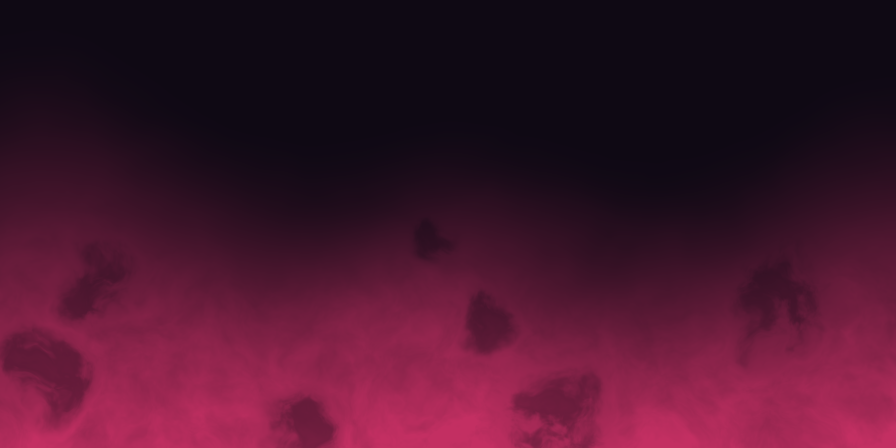
Give the GLSL for this background, as a WebGL 2 fragment shader.

```glsl
#version 300 es
precision highp float;
// Crimson fog rising from the lower edge into a near-black violet sky.
// A smooth height profile sets the fog depth; warped fractal noise
// frays its edge, and ragged shadow pockets carve billows into it.
uniform vec2 u_resolution;
out vec4 fragColor;

const vec3 NIGHT = vec3(0.060, 0.036, 0.080);
const vec3 CRIMSON = vec3(0.765, 0.185, 0.385);

// Shadow pockets: centre x, centre y, radius
const int POCKETS = 7;
const vec3 POCKET[POCKETS] = vec3[](
  vec3(0.22, 0.37, 0.09), vec3(0.11, 0.17, 0.10), vec3(0.67, 0.07, 0.08),
  vec3(1.25, 0.04, 0.13), vec3(1.09, 0.27, 0.08), vec3(0.98, 0.45, 0.06),
  vec3(1.75, 0.32, 0.12));

float hash(vec2 cell) {
  vec3 q = fract(vec3(cell.xyx) * 0.1031);
  q += dot(q, q.yzx + 33.33);
  return fract((q.x + q.y) * q.z);
}

float valueNoise(vec2 p) {
  vec2 i = floor(p), f = fract(p);
  f = f * f * f * (f * (f * 6.0 - 15.0) + 10.0);
  float low = mix(hash(i), hash(i + vec2(1, 0)), f.x);
  float high = mix(hash(i + vec2(0, 1)), hash(i + vec2(1, 1)), f.x);
  return mix(low, high, f.y);
}

// Fractal sum centred on zero
float fbm(vec2 p, int octaves, float roughness) {
  float sum = 0.0, gain = 0.5;
  for (int i = 0; i < octaves; i++) {
    sum += gain * (valueNoise(p) - 0.5);
    p = mat2(1.6, 1.2, -1.2, 1.6) * p + 7.3;
    gain *= roughness;
  }
  return sum;
}

float bump(float x, float centre, float width) {
  float d = (x - centre) / width;
  return exp(-d * d);
}

// Fog depth: 0 in the clear sky, 1 in the brightest fog
float fogDepth(vec2 p) {
  float middle = bump(p.x, 1.0, 0.3);
  float top = 0.60 + 0.34 * bump(p.x, 0.12, 0.42)
            + 0.13 * middle + 0.26 * bump(p.x, 2.0, 0.4);
  float bottom = -0.17 + 0.14 * middle;
  return 1.0 - smoothstep(bottom, top, p.y);
}

float pocketShade(vec2 p) {
  float shade = 0.0;
  for (int i = 0; i < POCKETS; i++) {
    vec2 d = (p - POCKET[i].xy) / POCKET[i].z;
    shade = max(shade, exp(-dot(d, d)));
  }
  return shade;
}

void main() {
  vec2 p = gl_FragCoord.xy / u_resolution.y;
  p.x *= 2.0 * u_resolution.y / u_resolution.x;

  // Gentle curling warp, with puffs at two scales
  vec2 warp = vec2(fbm(p * 7.0, 4, 0.5), fbm(p * 7.0 + 31.7, 4, 0.5));
  float billow = fbm(p * 8.0 + warp * 1.2 + 4.0, 6, 0.58);
  float puffs = fbm(p * 22.0 + warp * 2.0 + 19.0, 4, 0.6);
  float wisps = fbm(p * vec2(2.5, 3.5) + warp * 0.5 + 12.0, 3, 0.5);

  float depth = fogDepth(p + vec2(0.0, 0.10 * wisps));
  float detail = smoothstep(0.12, 0.6, depth);

  // Ragged pockets: noise breaks up the edge of each soft disc
  float pocket = pocketShade(p + 0.14 * warp);
  float ragged = pocket + pocket * (1.8 * billow + 1.5 * puffs);
  float shadow = smoothstep(0.25, 1.1, ragged);

  depth *= 1.0 + detail * (0.30 * billow + 0.16 * puffs);
  depth *= 1.0 - 0.42 * shadow;
  vec3 color = mix(NIGHT, CRIMSON, clamp(depth, 0.0, 1.0));
  fragColor = vec4(color, 1.0);
}
```
